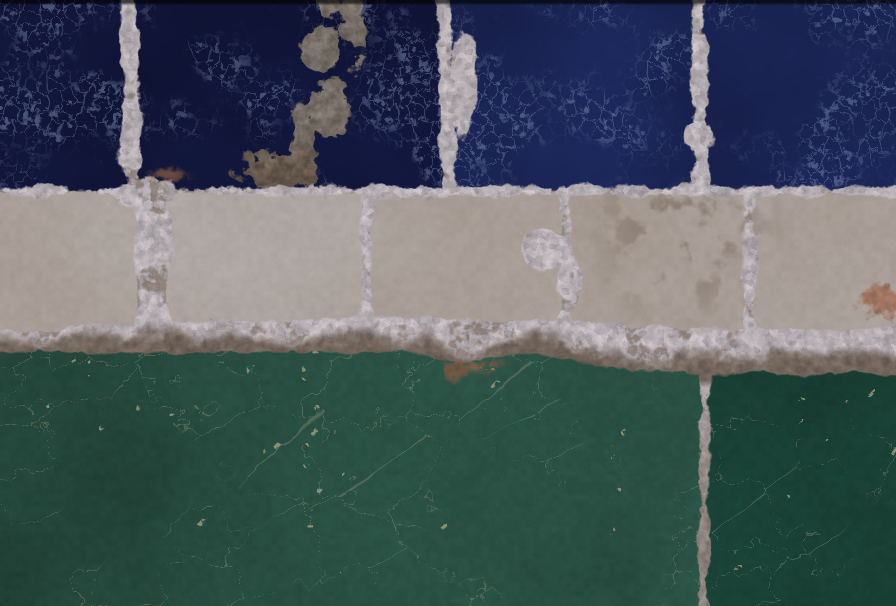
Give the GLSL for this texture, as a Shadertoy shader.

```glsl
// Weathered tile wall: a blue row, a narrow cream row and large green tiles in mortar.
// Joints are spaced by formula; noise frays the edges, and cellular noise gives
// glaze crackle, crumbs and specks. Lengths are in canvas heights.

const vec3 BLUE_DARK = vec3(0.065, 0.085, 0.225), BLUE_LIGHT = vec3(0.10, 0.14, 0.325);
const vec3 CREAM = vec3(0.685, 0.655, 0.64), CREAM_WARM = vec3(0.63, 0.58, 0.54);
const vec3 GREEN = vec3(0.15, 0.29, 0.245), GREEN_DARK = vec3(0.09, 0.23, 0.19);
const vec3 MORTAR = vec3(0.77, 0.74, 0.76), DIRT = vec3(0.39, 0.335, 0.29);
const vec3 CLAY = vec3(0.46, 0.43, 0.40), RUST = vec3(0.58, 0.37, 0.27);
const vec3 CRACKLE = vec3(0.42, 0.48, 0.62), SPECK = vec3(0.64, 0.62, 0.50);
const float BLUE_BASE = 0.691, CREAM_TOP = 0.677;
const float FRAY = 0.022, SOFT = 0.0022;

// Patches as centre and radii: swollen mortar, chipped glaze, rust
const vec4 SWELL[6] = vec4[6](
    vec4(0.762, 0.865, 0.024, 0.08), vec4(0.245, 0.682, 0.05, 0.028),
    vec4(0.216, 0.735, 0.02, 0.04), vec4(0.90, 0.588, 0.036, 0.036),
    vec4(0.94, 0.53, 0.022, 0.05), vec4(1.152, 0.775, 0.025, 0.025));
const vec4 CHIP[6] = vec4[6](
    vec4(0.543, 0.82, 0.036, 0.048), vec4(0.502, 0.765, 0.02, 0.07),
    vec4(0.45, 0.715, 0.052, 0.028), vec4(0.53, 0.918, 0.028, 0.038),
    vec4(0.585, 0.945, 0.019, 0.06), vec4(0.54, 0.995, 0.014, 0.018));
const vec4 STAIN[3] = vec4[3](vec4(0.782, 0.397, 0.04, 0.018),
    vec4(1.455, 0.505, 0.04, 0.02), vec4(0.27, 0.712, 0.03, 0.014));

// Smooth ramp from 0 at a to 1 at b, in either direction
float ramp(float a, float b, float x) {
    float t = clamp((x - a) / (b - a), 0.0, 1.0);
    return t * t * (3.0 - 2.0 * t);
}
float inside(float d) { return ramp(-SOFT, SOFT, d); }

float hash(vec2 p) {
    vec3 q = fract(p.xyx * 0.1031);
    q += dot(q, q.yzx + 33.33);
    return fract((q.x + q.y) * q.z);
}
float noise(vec2 p) {
    vec2 i = floor(p), f = fract(p), e = vec2(0, 1);
    f *= f * (3.0 - 2.0 * f);
    return mix(mix(hash(i), hash(i + e.yx), f.x), mix(hash(i + e), hash(i + 1.0), f.x), f.y);
}
float fbm(vec2 p) {
    float sum = 0.0, amp = 0.53;
    for (int i = 0; i < 4; i++, amp *= 0.5) {
        sum += amp * noise(p);
        p = mat2(1.6, 1.2, -1.2, 1.6) * p + 7.3;
    }
    return sum;
}
// Cellular noise: nearest distance, gap to the second nearest, cell hash
vec3 cells(vec2 p) {
    vec3 best = vec3(9.0, 9.0, 0.0);
    for (int k = 0; k < 9; k++) {
        vec2 c = floor(p) + vec2(k % 3 - 1, k / 3 - 1);
        float d = length(c + vec2(hash(c), hash(c + 41.7)) - p);
        if (d < best.x) best = vec3(d, best.x, hash(c + 83.1));
        else best.y = min(best.y, d);
    }
    return vec3(best.x, best.y - best.x, best.z);
}
float ellipse(vec2 p, vec4 e) { return (length((p - e.xy) / e.zw) - 1.0) * min(e.z, e.w); }

// Distance to the nearest joint and index of the tile
vec2 joints(float x, float start, float pitch, float bend, float sway, float width, float extra) {
    vec2 r = vec2(9.0, 0.0);
    for (float k = 0.0; k < 4.5; k++) {
        float at = start + pitch * k + bend * k * k + sway * sin(1.5708 * k);
        r = vec2(min(r.x, abs(x - at) - width - (k < 0.5 ? extra : 0.0)), r.y + step(at, x));
    }
    return r;
}

void mainImage(out vec4 fragColor, in vec2 fragCoord) {
    vec2 p = fragCoord / iResolution.y;
    float broad = fbm(p * 5.0), mid = fbm(p * 24.0 + 9.0), fine = fbm(p * 95.0);
    float fray = (mid - 0.5) * FRAY + (fine - 0.5) * 0.01;

    // Row edges, joints and patches
    float creamBase = 0.465 + 0.01 * cos((p.x - 0.65) * 4.2);
    float greenTop = 0.418 - 0.034 * ramp(0.85, 1.1, p.x) - 0.02 * exp(-pow(abs(p.x - 0.77) / 0.05, 2.0));
    vec2 blueRow = joints(p.x + 0.02 * (p.y - 0.85), 0.216, 0.469, 0.0, 0.052, 0.012, 0.001);
    vec2 creamRow = joints(p.x, 0.251, 0.3655, -0.0124, 0.0, 0.01, 0.019);
    vec2 greenRow = joints(p.x - 0.01 * (p.y - 0.2), 1.162, 1.25, 0.0, 0.0, 0.008, 0.0);
    float swell = 9.0, chip = 9.0, stain = 9.0;
    for (int i = 0; i < 6; i++) {
        swell = min(swell, ellipse(p, SWELL[i]));
        chip = min(chip, ellipse(p, CHIP[i]));
        stain = min(stain, ellipse(p, STAIN[i % 3]));
    }
    float creamD = min(min(creamRow.x, swell), min(CREAM_TOP - p.y, p.y - creamBase)) + fray;

    // Mortar: pale crumbs, brown dirt along the green edge
    vec3 col = MORTAR * (0.8 + 0.3 * (fine - 0.5) + 0.14 * cells(p * 95.0).z + 0.12 * mid);
    float dirt = ramp(0.033, 0.006, abs(p.y - greenTop - 0.006) + (mid - 0.5) * 0.05);
    dirt = max(dirt, 0.75 * ramp(0.56, 0.68, mid) * ramp(0.3, 0.6, fine));
    dirt = max(dirt, 0.6 * ramp(0.42, 0.2, p.y));
    col = mix(col, DIRT * (0.75 + 0.55 * fine), dirt * 0.85);

    // Blue glaze with crackle, bloom and chips
    vec3 blue = mix(BLUE_DARK, BLUE_LIGHT, step(1.5, blueRow.y)) * (0.8 + 0.4 * broad);
    float wear = ramp(0.38, 0.68, fbm(p * 11.0 + 3.0));
    float craze = cells(p * 42.0 + 1.2 * vec2(mid, fine)).y;
    blue = mix(blue, CRACKLE, wear * max(0.48 * ramp(0.13, 0.0, craze), 0.6 * ramp(0.6, 0.74, fine)));
    vec3 bare = mix(CLAY, DIRT, ramp(0.82, 0.7, p.y)) * (0.7 + 0.6 * fine);
    blue = mix(bare, blue, inside(chip + fray * 1.8));
    col = mix(col, blue, inside(min(min(blueRow.x, p.y - BLUE_BASE), swell) + fray));

    // Cream glaze with ochre blotches
    float warmth = 0.55 * hash(vec2(creamRow.y, 4.0)) + 0.8 * (broad - 0.4);
    vec3 cream = mix(CREAM, CREAM_WARM, clamp(warmth, 0.0, 1.0)) * (0.96 + 0.08 * fine);
    float ochre = ramp(0.2, 0.02, distance(p, vec2(1.13, 0.62))) * ramp(0.5, 0.68, mid);
    col = mix(col, mix(cream, DIRT * 1.15, 0.6 * ochre), inside(creamD));

    // Green glaze with hairlines and specks, denser near the top
    vec3 green = mix(GREEN, GREEN_DARK, greenRow.y) * (0.82 + 0.22 * broad + 0.16 * fine);
    green *= 0.9 + 0.16 * ramp(0.0, 0.7, p.x);
    float hair = ramp(0.018, 0.0, cells(p * vec2(7, 11) + 0.9 * mid).y);
    green = mix(green, SPECK, 0.35 * hair * ramp(0.5, 0.62, broad));
    vec3 dots = cells(p * 28.0 + 0.5 * fine);
    float size = 0.16 * ramp(0.9 - 0.12 * ramp(0.2, 0.4, p.y), 1.0, dots.z);
    green = mix(green, SPECK, 0.8 * ramp(size, size * 0.5 - 0.01, dots.x));
    col = mix(col, green, inside(min(greenRow.x, greenTop - p.y) + fray * 0.8));

    // Rust and dark top edge
    col = mix(col, RUST * (0.75 + 0.5 * fine), 0.7 * ramp(0.006, -0.008, stain + fray * 2.0));
    fragColor = vec4(col * mix(1.0, 0.35, ramp(0.99, 0.997, p.y)), 1.0);
}
```
